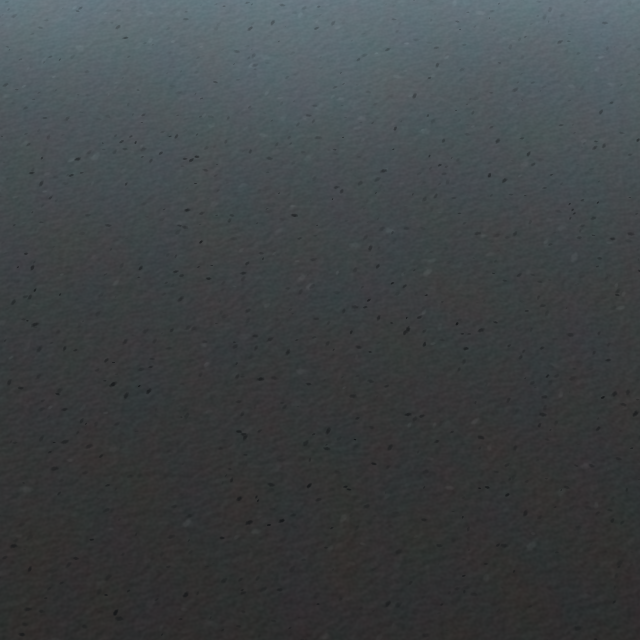
Write a Shadertoy shader that draws this texture.

```glsl
// Dark, fine-grained asphalt fading to a blue-grey sheen at the top, with small black pits.

const vec3 NEAR_GREY = vec3(0.178, 0.176, 0.174);
const vec3 FAR_BLUE = vec3(0.400, 0.462, 0.492);
const vec3 PIT_BLACK = vec3(0.070, 0.078, 0.085);
const vec3 WARM_TINT = vec3(1.0, -0.45, -0.1);
const vec3 BLUE_TINT = vec3(-0.5, -0.1, 1.0);

vec3 hash3(vec2 cell, float seed) {
    vec3 h = fract(vec3(cell.xyx + seed * 7.31) * vec3(0.1031, 0.1030, 0.0973));
    h += dot(h, h.yxz + 33.33);
    return fract((h.xxy + h.yzz) * h.zyx);
}

mat2 rotation(float angle) {
    float c = cos(angle), s = sin(angle);
    return mat2(c, -s, s, c);
}

float cornerSlope(vec2 cell, vec2 offset, float seed) {
    float angle = 6.2832 * hash3(cell, seed).x;
    return dot(vec2(cos(angle), sin(angle)), offset);
}

// Gradient noise, roughly -0.7 to 0.7
float gradientNoise(vec2 p, float seed) {
    vec2 i = floor(p), f = p - i;
    vec2 u = f * f * f * (f * (f * 6.0 - 15.0) + 10.0);
    vec2 e = vec2(1.0, 0.0);
    float low = mix(cornerSlope(i, f, seed), cornerSlope(i + e, f - e, seed), u.x);
    float high = mix(cornerSlope(i + e.yx, f - e.yx, seed),
                     cornerSlope(i + 1.0, f - 1.0, seed), u.x);
    return mix(low, high, u.y);
}

// Fine grain plus side-lit relief of small stones
float grain(vec2 p) {
    vec2 stone = rotation(0.25) * p * vec2(72.0, 112.0);
    float relief = gradientNoise(stone, 1.0) - gradientNoise(stone + vec2(0.15, -0.45), 1.0);
    float fine = gradientNoise(p * vec2(165.0, 185.0), 2.0);
    float coarse = gradientNoise(p * vec2(48.0, 60.0), 3.0);
    return 0.021 * relief + 0.018 * fine + 0.014 * coarse;
}

// Soft scattered flecks, one candidate per grid cell; rarity raises the share of faint ones
float flecks(vec2 p, float density, float rarity, float size, float seed) {
    vec2 g = p * density;
    vec2 home = floor(g);
    float cover = 0.0;
    for (int y = -1; y <= 1; y++) {
        for (int x = -1; x <= 1; x++) {
            vec2 cell = home + vec2(x, y);
            vec3 place = hash3(cell, seed);
            vec3 form = hash3(cell, seed + 5.0);
            vec2 d = rotation(form.x * 1.6 - 0.3) * (g - cell - place.xy);
            float radius = size * (0.5 + form.y);
            float dist = length(d * vec2(0.75, 1.35));
            dist += 0.3 * radius * gradientNoise(g * 5.0, seed);
            float strength = pow(place.z, rarity);
            cover = max(cover, strength * (1.0 - smoothstep(0.35 * radius, 1.3 * radius, dist)));
        }
    }
    return cover;
}

void mainImage(out vec4 fragColor, in vec2 fragCoord) {
    float height = fragCoord.y / iResolution.y;
    vec2 p = (fragCoord - vec2(0.5 * iResolution.x, 0.0)) / iResolution.y;

    // Ground plane: details shrink gently with distance
    vec2 ground = vec2(p.x * (1.0 + 0.25 * height), p.y * (1.0 + 0.25 * height)) + 3.0;

    // Distant sheen with a slightly uneven edge
    float reach = height + 0.045 * gradientNoise(p * vec2(3.0, 4.0) + 9.0, 4.0);
    reach = clamp(reach, 0.0, 1.05);
    vec3 color = mix(NEAR_GREY, FAR_BLUE, 0.3 * reach + 0.7 * pow(reach, 3.7));

    // Faint colour blotches
    color += 0.018 * WARM_TINT * gradientNoise(ground * vec2(17.0, 11.0), 6.0);
    color += 0.014 * BLUE_TINT * gradientNoise(ground * vec2(12.0, 9.0), 7.0);
    color += 0.010 * WARM_TINT * gradientNoise(ground * 55.0, 8.0);

    color += grain(ground);

    // Pale stones and dark pits, the pits gathered in loose clusters
    float pale = flecks(ground, 36.0, 9.0, 0.20, 11.0);
    color += 0.045 * pale * vec3(0.95, 1.0, 1.0);
    float cluster = smoothstep(-0.4, 0.45, gradientNoise(ground * 6.0, 9.0));
    float pits = flecks(ground, 52.0, 6.0, 0.19, 21.0);
    float depth = mix(0.9, 0.4, smoothstep(0.45, 1.0, height)) * mix(0.4, 1.0, cluster);
    color = mix(color, PIT_BLACK, pits * depth);

    fragColor = vec4(clamp(color, 0.0, 1.0), 1.0);
}
```
